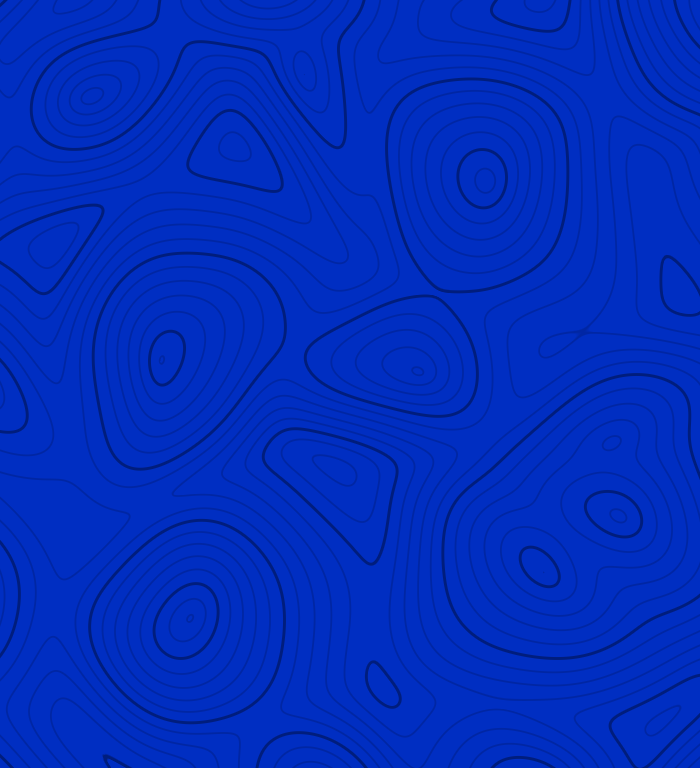
This pattern is drawn by a Shadertoy shader. Its source:

```glsl
// Topographic contour map: dark lines of equal height on deep blue.
// Heights blend the distances to scattered elliptical peaks, bent by gradient
// noise; every fifth contour is drawn heavier.

vec2 hash2(vec2 p) {
    vec3 q = fract(vec3(p.xyx) * vec3(0.1031, 0.1030, 0.0973));
    q += dot(q, q.yzx + 33.33);
    return fract((q.xx + q.yz) * q.zy);
}

float gradientNoise(vec2 p) {
    vec2 cell = floor(p), f = fract(p);
    vec2 u = f * f * f * (f * (f * 6.0 - 15.0) + 10.0);
    float corner[4];
    for (int i = 0; i < 4; i++) {
        vec2 o = vec2(i & 1, i >> 1);
        float angle = 6.2832 * hash2(cell + o + 71.0).x;
        corner[i] = dot(vec2(cos(angle), sin(angle)), f - o);
    }
    return mix(mix(corner[0], corner[1], u.x), mix(corner[2], corner[3], u.x), u.y);
}

// Height in contour steps at a point given in canvas heights
float terrain(vec2 uv) {
    vec2 p = uv * 3.6 + vec2(12.3, 7.6);
    p += 0.28 * vec2(gradientNoise(p * 0.9), gradientNoise(p * 0.9 + 40.0));

    // Smooth minimum over the peaks of the neighbouring cells
    const float blend = 0.075;
    vec2 home = floor(p);
    float sum = 0.0;
    for (int y = -2; y <= 2; y++) {
        for (int x = -2; x <= 2; x++) {
            vec2 cell = home + vec2(x, y);
            vec2 shape = hash2(cell + 19.0);
            vec2 q = p - cell - 0.1 - 0.8 * hash2(cell);
            float angle = 3.1416 * shape.x;
            q = mat2(cos(angle), -sin(angle), sin(angle), cos(angle)) * q;
            float stretch = mix(0.72, 1.0, shape.y);
            float d = length(vec2(q.x * stretch, q.y / stretch));
            float rise = 0.3 * (hash2(cell + 53.0).x - 0.5);
            sum += exp((rise - d) / blend);
        }
    }
    float slope = -blend * log(sum);
    return 14.5 * (slope + 0.2 * gradientNoise(p * 1.1 + 9.0));
}

void mainImage(out vec4 fragColor, in vec2 fragCoord) {
    float pixel = 1.0 / iResolution.y;
    vec2 uv = fragCoord * pixel;

    // Distance to the nearest contour, from height and steepness
    vec2 e = vec2(0.001, 0.0);
    float h = terrain(uv);
    vec2 steepness = (vec2(terrain(uv + e.xy), terrain(uv + e.yx)) - h) / e.x;
    float level = floor(h + 0.5);
    float dist = abs(h - level) / max(length(steepness), 8.0);

    // Thin lines, with a heavier index line on every fifth level
    bool isIndex = mod(level + 0.5, 5.0) < 1.0;
    float halfWidth = isIndex ? 0.0019 : 0.0012;
    float coverage = clamp((halfWidth - dist) / pixel + 0.5, 0.0, 1.0);

    vec3 ground = vec3(0.0, 0.18, 0.76);
    vec3 ink = isIndex ? vec3(0.0, 0.115, 0.49) : vec3(0.0, 0.15, 0.645);
    fragColor = vec4(mix(ground, ink, coverage), 1.0);
}
```
